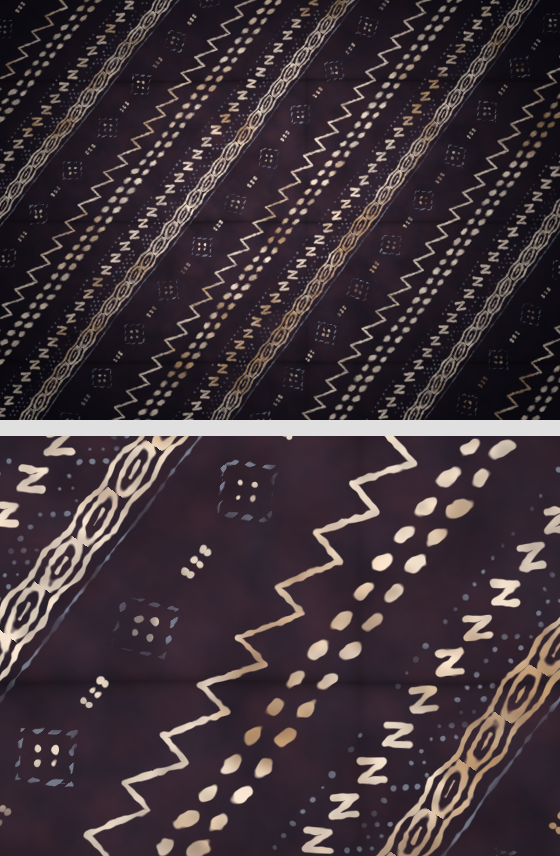
Top, the full canvas; bottom, a detail of the centre.
Reproduce this pattern procedurally as a Shadertoy shader.

```glsl
// Dark resist-dyed cloth with slanted bands of chains, zigzags, seeds, Z marks and dots
const float BAND = 0.358;                // width of one band, across the slant
const vec2 ALONG = vec2(0.595, 0.804);   // direction of the bands
const vec3 CREAM = vec3(0.97, 0.90, 0.82);
const vec3 TAN = vec3(0.78, 0.62, 0.46);
const vec3 BLUE_GREY = vec3(0.50, 0.53, 0.60);

float hash(vec2 p) {
    return fract(sin(dot(p, vec2(127.1, 311.7))) * 43758.5453);
}

float noise(vec2 p) {
    vec2 i = floor(p), f = fract(p);
    f = f * f * (3.0 - 2.0 * f);
    return mix(mix(hash(i), hash(i + vec2(1, 0)), f.x),
               mix(hash(i + vec2(0, 1)), hash(i + vec2(1, 1)), f.x), f.y);
}

float fbm(vec2 p) {
    float sum = 0.0, amp = 0.5;
    for (int i = 0; i < 4; i++) {
        sum += amp * noise(p);
        p = p * 2.03 + 17.0;
        amp *= 0.5;
    }
    return sum / 0.9375;
}

float segment(vec2 p, vec2 a, vec2 b) {
    vec2 ab = b - a;
    return length(p - a - ab * clamp(dot(p - a, ab) / dot(ab, ab), 0.0, 1.0));
}

float ellipse(vec2 p, vec2 r) {
    return (length(p / r) - 1.0) * min(r.x, r.y);
}

vec2 rotate(vec2 p, float a) {
    return mat2(cos(a), sin(a), -sin(a), cos(a)) * p;
}

// Local coordinates in a row at fraction `center` of the band; z is the repeat number
vec3 rowCell(vec2 band, float center, float period, float shift) {
    float across = (fract(band.x - center + 0.5) - 0.5) * BAND;
    float t = band.y / period + shift;
    return vec3(across, (fract(t) - 0.5) * period, floor(t));
}

// Turns band coordinates upright
vec2 upright(vec2 q) {
    return vec2(ALONG.y * q.x + ALONG.x * q.y, -ALONG.x * q.x + ALONG.y * q.y);
}

float chain(vec2 band, float shift) {
    float period = 0.047;
    vec3 c = rowCell(band, 0.0, period, shift);
    float sway = cos(6.2832 * c.y / period);
    float rails = abs(abs(c.x) - 0.0145 - 0.002 * sway) - 0.0021;
    vec2 q = rotate(c.xy, -0.13);
    float link = abs(ellipse(q, vec2(0.0078, 0.0225))) - 0.0019;
    float core = segment(q, vec2(0, -0.007), vec2(0, 0.007)) - 0.0011;
    return min(rails, min(link, core));
}

float zigzag(vec2 band, float shift) {
    float period = 0.05, reach = 0.0145;
    vec2 q = rowCell(band, 0.456, period, shift).xy;
    vec2 left = vec2(-reach, 0.05 * period), right = -left;
    float d = segment(q, left, right);
    d = min(d, segment(q, vec2(0, 0.5 * period), left));
    return min(d, segment(q, right, vec2(0, -0.5 * period))) - 0.0024;
}

float seeds(vec2 band, float center, float shift) {
    vec3 c = rowCell(band, center, 0.0285, shift);
    float vary = hash(vec2(c.z, center));
    vec2 q = rotate(c.xy, 0.2 + 0.25 * vary);
    return ellipse(q, vec2(0.0056, 0.0096) * (0.88 + 0.24 * vary));
}

float zMarks(vec2 band, float shift) {
    vec3 c = rowCell(band, 0.83, 0.0353, shift);
    vec2 q = rotate(upright(c.xy), 0.3 * (hash(vec2(c.z, shift)) - 0.5));
    vec2 a = vec2(0.0088, 0.0075), b = vec2(-a.x, a.y);
    return min(segment(q, a, -a), min(segment(q, a, b), segment(q, -a, -b))) - 0.0029;
}

float specks(vec2 band, float center, float rows, float shift) {
    float across = (fract(band.x - center + 0.5) - 0.5) * BAND;
    float row = clamp(round(across / 0.008), -rows, rows);
    vec3 c = rowCell(band, center, 0.0125, shift + 0.5 * row);
    float keep = step(0.35, hash(vec2(c.z, row + center)));
    return length(vec2(across - row * 0.008, c.y)) - 0.0019 * keep + 0.01 * (1.0 - keep);
}

float dotTrios(vec2 band, float shift) {
    vec2 q = rowCell(band, 0.235, 0.131, shift + 0.5).xy;
    q.y -= 0.0105 * clamp(round(q.y / 0.0105), -1.0, 1.0);
    return length(vec2(abs(q.x) - 0.0025, q.y)) - 0.0026;
}

// x: dashed frame, y: four dots inside
vec2 squares(vec2 band, float shift) {
    vec3 c = rowCell(band, 0.235, 0.131, shift);
    vec2 q = rotate(upright(c.xy), 0.5 * (hash(vec2(c.z, shift)) - 0.35));
    float frame = abs(max(abs(q.x), abs(q.y)) - 0.021) - 0.0012;
    float gap = 0.003 * smoothstep(0.0, 0.5, sin((q.x - q.y) * 420.0 + c.z));
    return vec2(frame + gap, length(abs(q) - 0.0062) - 0.0026);
}

void mainImage(out vec4 fragColor, in vec2 fragCoord) {
    vec2 p = fragCoord / iResolution.y;
    float soft = 1.1 / iResolution.y;

    // Slanted bands that fan slightly and sag with the cloth
    float drop = 1.0 - p.y;
    float s = (p.x - 0.391 + 0.79 * drop) / (0.432 + 0.027 * drop);
    s += 0.018 * (noise(p * 7.0) - 0.5) + 0.008 * (noise(p * 28.0) - 0.5);
    vec2 band = vec2(s, dot(p, ALONG) + 0.006 * noise(p * 13.0));
    float shift = hash(vec2(floor(s), 3.0));
    float chainShift = hash(vec2(floor(s + 0.5), 8.0));

    // Light falls off from the middle; folds and mottling darken the ground
    float light = 1.0 - smoothstep(0.1, 0.82, length((p - vec2(0.65, 0.54)) * vec2(0.95, 1.1)));
    float mottle = fbm(p * 22.0);
    float foldY = abs(fract((p.y + 0.006 * noise(p * 5.0) - 0.14) / 0.335 + 0.5) - 0.5) * 0.335;
    float fold = exp(-foldY * 160.0) + 0.5 * exp(-abs(p.x - 0.73) * 120.0);
    vec3 color = mix(vec3(0.042, 0.034, 0.06), vec3(0.205, 0.15, 0.195), light * (0.65 + 0.6 * mottle));
    color += vec3(0.06, 0.01, 0.0) * (fbm(p * 40.0 + 9.0) - 0.45) * (0.3 + light);
    color *= 1.0 - 0.3 * fold;

    // Resist marks with rough wax edges
    float rough = 0.0022 * (noise(p * 190.0) - 0.5);
    float bold = min(chain(band, chainShift), zigzag(band, shift));
    bold = min(bold, min(seeds(band, 0.575, shift), seeds(band, 0.635, shift + 0.5)));
    bold = min(bold, zMarks(band, shift)) + rough;
    vec2 square = squares(band, shift) + rough;
    float small = min(dotTrios(band, shift), square.y) + rough;
    float edgeLine = abs((fract(s + 0.5) - 0.5) * BAND - 0.026) - 0.0011;
    float faint = min(min(specks(band, 0.915, 1.0, shift), specks(band, 0.765, 0.0, shift)),
                      min(square.x, edgeLine)) + rough;

    // Dye stains and wear, then the three strengths of mark
    float brightness = mix(0.56, 1.0, light);
    vec3 wax = mix(CREAM, TAN, smoothstep(0.5, 0.8, fbm(p * 9.0 + 4.0))) * brightness;
    wax *= 0.86 + 0.2 * noise(p * 90.0);
    float wear = smoothstep(0.2, 0.7, noise(p * 45.0 + 5.0));
    color = mix(color, BLUE_GREY * brightness, smoothstep(soft, -soft, faint) * mix(0.3, 0.9, wear));
    color = mix(color, wax, smoothstep(soft, -soft, small) * mix(0.5, 0.95, wear));
    color = mix(color, wax, smoothstep(soft, -soft, bold) * mix(0.86, 1.0, wear));
    fragColor = vec4(color, 1.0);
}
```
